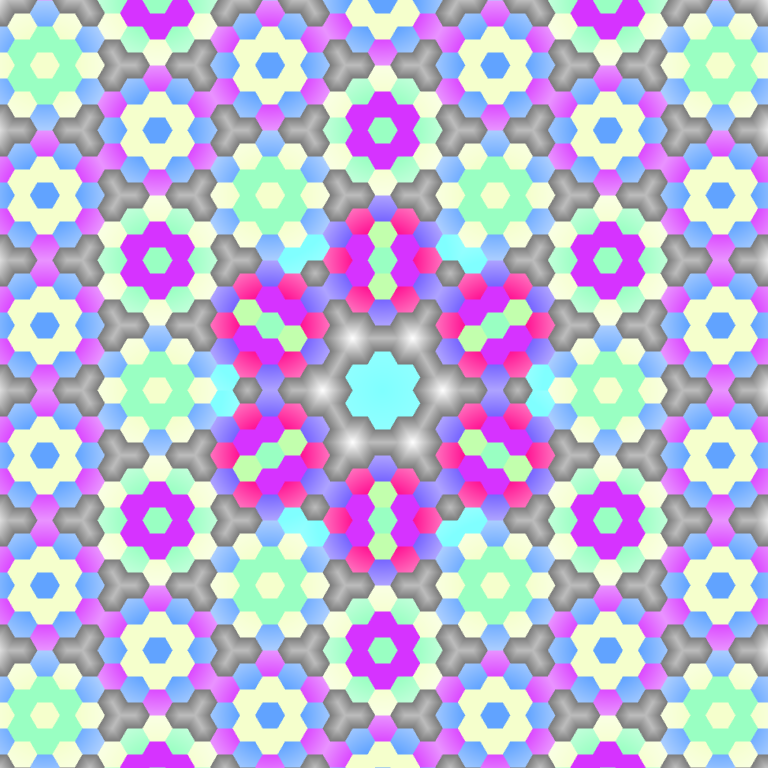
Write a three.js fragment shader that draws this pattern.

```glsl
varying vec2 vUv;

const vec3 CREAM = vec3(0.96, 1.0, 0.80);
const vec3 MINT = vec3(0.60, 1.0, 0.76);
const vec3 LIME = vec3(0.76, 1.0, 0.68);
const vec3 BLUE = vec3(0.38, 0.64, 1.0);
const vec3 CYAN = vec3(0.50, 1.0, 1.0);
const vec3 MAGENTA = vec3(0.84, 0.20, 1.0);
const vec3 VIOLET = vec3(0.40, 0.32, 1.0);
const vec3 PINK = vec3(1.0, 0.08, 0.58);

// Axial hex coordinates to the plane, with unit spacing
vec2 hexCenter(vec2 cell) {
  return vec2(cell.x * 0.8660254, cell.y + cell.x * 0.5);
}

// Nearest hex, by cube rounding
vec2 hexRound(vec2 p) {
  vec2 axial = vec2(p.x / 0.8660254, p.y - p.x * 0.5773503);
  vec3 cube = vec3(axial, -axial.x - axial.y);
  vec3 n = floor(cube + 0.5);
  vec3 err = abs(n - cube);
  if (err.x > err.y && err.x > err.z) n.x = -n.y - n.z;
  else if (err.y > err.z) n.y = -n.x - n.z;
  return n.xy;
}

float hexSteps(vec2 cell) {
  return max(max(abs(cell.x), abs(cell.y)), abs(cell.x + cell.y));
}

float hexDistance(vec2 p) {
  p = abs(p);
  return max(p.y, p.x * 0.8660254 + p.y * 0.5) - 0.5;
}

// Rosettes sit on a hex lattice five times as coarse
vec2 rosetteOf(vec2 cell) {
  return hexRound(hexCenter(cell) / 5.0);
}

bool isGrey(vec2 cell) {
  vec2 rosette = rosetteOf(cell);
  float ring = hexSteps(cell - 5.0 * rosette);
  if (abs(hexCenter(rosette).x) > 3.4) return true;
  if (ring > 2.5) return abs(length(hexCenter(cell)) - 6.1) > 0.4;
  return hexSteps(rosette) < 0.5 && ring > 1.5;
}

// Grey brightens away from the coloured hexes
vec3 greyShade(vec2 p, vec2 cell) {
  float d = 1.0;
  for (int i = -2; i <= 2; i++) {
    for (int j = -2; j <= 2; j++) {
      vec2 other = cell + vec2(float(i), float(j));
      if (!isGrey(other)) d = min(d, hexDistance(p - hexCenter(other)));
    }
  }
  return vec3(0.48 + 0.52 * max(d, 0.0));
}

vec3 rosetteColor(vec2 p, vec2 cell) {
  vec2 rosette = rosetteOf(cell);
  vec2 axis = hexCenter(rosette);
  vec2 offset = hexCenter(cell - 5.0 * rosette);
  float ring = hexSteps(cell - 5.0 * rosette);
  float orbit = length(axis);
  float radius = length(p - 5.0 * axis);
  if (ring > 2.5) return mix(CYAN, vec3(1.0), 0.25 * clamp(radius - 2.5, 0.0, 1.0));
  if (orbit < 0.5) return mix(CYAN, vec3(1.0), 0.08 * radius);

  // Core, petals, side hexes and corner hexes for each orbit
  vec3 core = BLUE, petal = CREAM, side = BLUE, corner = MAGENTA;
  if (orbit < 1.5) {
    core = MINT;
    petal = abs(offset.x * axis.y - offset.y * axis.x) < 0.1 ? LIME : MAGENTA;
    side = PINK;
    corner = VIOLET;
  } else if (orbit < 1.9 || abs(orbit - 3.6) < 0.08) {
    core = CREAM; petal = MINT; side = CREAM; corner = BLUE;
  } else if (orbit < 2.3 || abs(orbit - 3.46) < 0.05) {
    core = MINT; petal = MAGENTA; side = MINT; corner = CREAM;
  }
  if (ring < 0.5) return core;
  if (ring < 1.5) return petal;
  vec3 rim = length(offset) > 1.9 ? corner : side;
  return mix(rim, vec3(1.0), clamp((radius - 1.2) * 0.36, 0.0, 0.5));
}

vec3 pattern(vec2 uv) {
  vec2 p = (uv - vec2(0.4983, 0.4918)) / 0.03386;
  vec2 cell = hexRound(p);
  if (isGrey(cell)) return greyShade(p, cell);
  return rosetteColor(p, cell);
}

void main() {
  // Four samples soften the hex edges
  vec3 color = vec3(0.0);
  for (int i = 0; i < 4; i++) {
    vec2 corner = vec2(mod(float(i), 2.0), floor(float(i) / 2.0)) - 0.5;
    color += 0.25 * pattern(vUv + corner * 0.001);
  }
  gl_FragColor = vec4(color, 1.0);
}
```
